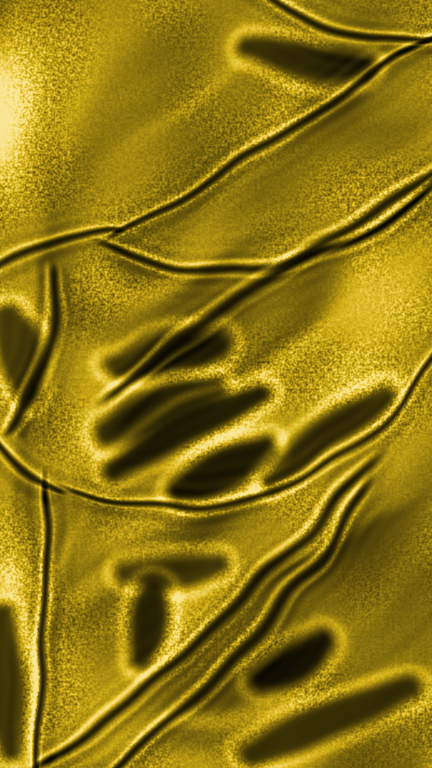
Reproduce this texture procedurally as a Shadertoy shader.

```glsl
// Crumpled gold foil: satin sheen, dark hollows, sharp diagonal folds and fine grain.

const int FOLD_COUNT = 11;
const int HOLLOW_COUNT = 12;

// Each fold runs from xy to zw, in units of canvas width.
const vec4 FOLDS[FOLD_COUNT] = vec4[FOLD_COUNT](
    vec4(.22, 1.20, 1.10, 1.765), vec4(.20, 1.22, 1.10, 1.46),
    vec4(.20, .82, 1.08, 1.42), vec4(.10, .66, 1.08, 1.10),
    vec4(.05, -.03, .90, .76), vec4(.20, -.04, .87, .70),
    vec4(.09, -.08, .11, .70), vec4(-.06, .82, .16, .63),
    vec4(.55, 1.85, 1.08, 1.70), vec4(-.06, 1.13, .30, 1.24),
    vec4(.00, .76, .12, 1.18));
const float BENDS[FOLD_COUNT] = float[FOLD_COUNT](
    -.01, -.17, .02, -.24, -.04, -.06, .0, -.03, -.07, .03, -.05);

// Each hollow is a tapered stroke from xy to zw.
const vec4 HOLLOWS[HOLLOW_COUNT] = vec4[HOLLOW_COUNT](
    vec4(.58, 1.66, .85, 1.62), vec4(.27, .93, .50, .98),
    vec4(.24, .78, .50, .88), vec4(.26, .70, .60, .87),
    vec4(.42, .64, .62, .74), vec4(.62, .66, .88, .86),
    vec4(.60, .20, .75, .29), vec4(.58, .04, .95, .18),
    vec4(.02, 1.04, .07, .88), vec4(.30, .45, .50, .47),
    vec4(.36, .42, .33, .26), vec4(.00, .35, .03, .05));

float hash(vec2 p) {
    vec3 q = fract(p.xyx * vec3(.1031, .1030, .0973));
    q += dot(q, q.yzx + 33.33);
    return fract((q.x + q.y) * q.z);
}

float cornerSlope(vec2 cell, vec2 offset) {
    float angle = 6.2832 * hash(cell);
    return dot(vec2(cos(angle), sin(angle)), offset);
}

float gradientNoise(vec2 p) {
    vec2 i = floor(p), f = fract(p);
    vec2 s = f * f * f * (f * (f * 6. - 15.) + 10.);
    vec2 e = vec2(0, 1);
    float low = mix(cornerSlope(i, f), cornerSlope(i + e.yx, f - e.yx), s.x);
    float high = mix(cornerSlope(i + e, f - e), cornerSlope(i + 1., f - 1.), s.x);
    return mix(low, high, s.y);
}

float bell(float x, float width) {
    return exp(-x * x / (width * width));
}

// Reflection bands stretched along the given angle.
float silk(vec2 p, float angle, vec2 scale) {
    vec2 along = vec2(cos(angle), sin(angle));
    vec2 q = vec2(dot(p, along), dot(p, vec2(-along.y, along.x))) * scale;
    q += .5 * gradientNoise(q * 1.3 + 17.);
    return sin(8. * gradientNoise(q + 40.) + 2. * gradientNoise(q * 2.3 + 70.));
}

// Darkens a hollow and lights the rim around it.
float carveHollow(float tone, vec2 p, vec4 ends, float radius, float depth) {
    vec2 axis = ends.zw - ends.xy, rel = p - ends.xy;
    float t = clamp(dot(rel, axis) / dot(axis, axis), 0., 1.);
    float d = length(rel - axis * t) - radius * (.65 + .4 * sin(3.1416 * t));
    tone += .22 * bell(d - .020, .013);
    float floorTone = .08 + .10 * smoothstep(-.03, .0, d);
    return mix(tone, floorTone, depth * smoothstep(.012, -.018, d));
}

// Adds a sharp crease with glints and a soft shadow below it.
float pressFold(float tone, vec2 p, vec4 ends, float bend, float width) {
    vec2 axis = ends.zw - ends.xy, rel = p - ends.xy;
    float len = length(axis);
    vec2 dir = axis / len;
    float u = dot(rel, dir) / len;
    float slope = 4. * bend * (1. - 2. * u) / len;
    float v = dot(rel, vec2(-dir.y, dir.x)) - 4. * bend * u * (1. - u);
    v /= sqrt(1. + slope * slope);
    float fade = smoothstep(0., .08, u) * smoothstep(1., .92, u);
    width *= .6 + .5 * sin(3.1416 * clamp(u, 0., 1.));
    float shade = .22 * exp(-abs(v) / .045) * smoothstep(.004, -.004, v);
    float ripple = .12 * cos(v * 190.) * exp(-abs(v) / .035);
    float glint = .30 * bell(v - 1.9 * width, .7 * width)
                + .20 * bell(v + 2.2 * width, .6 * width);
    tone += fade * (glint - shade - ripple);
    return mix(tone, .10, .85 * fade * bell(v, width));
}

float glow(vec2 p, vec2 center, vec2 size) {
    vec2 q = (p - center) / size;
    return exp(-dot(q, q));
}

vec3 gold(float tone) {
    tone -= .5 * max(tone - .8, 0.);
    tone = clamp(tone, .04, 1.);
    vec3 metal = tone * vec3(1., .83, .10);
    return mix(metal, vec3(.97, .90, .60), smoothstep(.78, 1.02, tone));
}

void mainImage(out vec4 fragColor, in vec2 fragCoord) {
    vec2 uv = fragCoord / iResolution.x;
    vec2 p = uv + .022 * vec2(gradientNoise(uv * 6.), gradientNoise(uv * 6. + 31.));

    // Satin sheen: diagonal over most of the sheet, upright at the left.
    float sheen = mix(silk(p, 1.5, vec2(1.2, 5.)), silk(p, .6, vec2(1.4, 3.6)),
                      smoothstep(.08, .24, p.x));
    float calm = smoothstep(1.05, 1.3, p.y);
    float tone = .62 + mix(.15, .08, calm) * sheen + .28 * gradientNoise(p * 3.1 + 9.);
    tone += .45 * glow(p, vec2(.0, 1.54), vec2(.09, .17));
    tone += .35 * glow(p, vec2(.0, .44), vec2(.05, .05));

    for (int i = 0; i < HOLLOW_COUNT; i++) {
        float seed = float(i);
        float radius = mix(.034, .052, hash(vec2(seed, 3.)));
        tone = carveHollow(tone, p, HOLLOWS[i], radius, mix(.72, 1., hash(vec2(seed, 8.))));
    }
    for (int i = 0; i < FOLD_COUNT; i++) {
        float width = mix(.006, .012, hash(vec2(float(i), 5.)));
        tone = pressFold(tone, p, FOLDS[i], BENDS[i], width);
    }

    // Fine sparkle gathers in patches on the lit metal.
    float patches = smoothstep(-.25, .3, gradientNoise(p * 5. + 53.));
    float grain = gradientNoise(uv * 173.) + .6 * gradientNoise(uv * 91. + 12.);
    tone += grain * mix(.10, .38, patches) * smoothstep(.25, .65, tone);

    fragColor = vec4(gold(tone), 1.);
}
```
